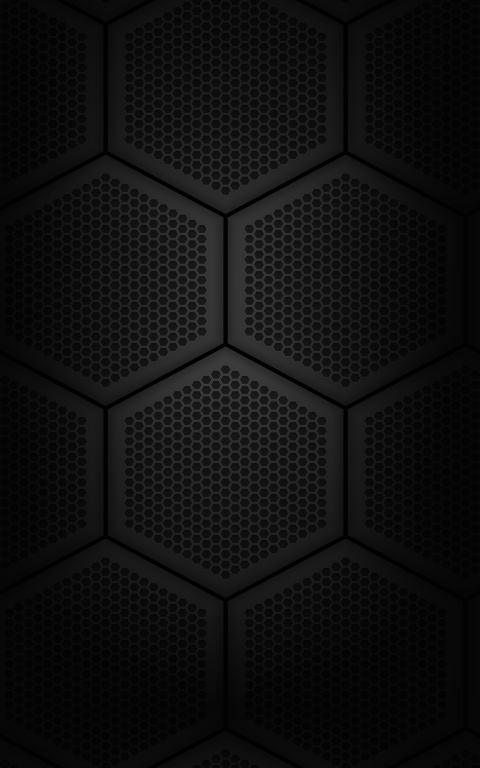
Reproduce this pattern procedurally as a WebGL 2 fragment shader.

```glsl
#version 300 es
precision highp float;
// Dark hexagonal plates split by black grooves, each perforated by a
// honeycomb of small holes, under one soft pool of light. Plates and holes
// come from nearest-centre lookups; the light is periodic, so it all tiles.

#define COLS 2.0            // plates across (whole number)
#define ROWS 4.0            // plate rows (even number)
#define ORIGIN vec2(0.47, 0.385)
#define LIGHT_POS vec2(0.475, 0.575)
#define GROOVE 0.0088       // half width, in plate widths
#define HOLE_PITCH 0.0463   // hole spacing, in plate widths
#define HOLE_RINGS 10.0     // rings of holes around the central one
#define HOLE_SIZE 0.39      // hole apothem, in hole spacings
#define AMBIENT 0.028
#define LIGHT 0.172

out vec4 fragColor;
uniform vec2 u_resolution;

const float TAU = 6.2831853;
const float ROOT3 = 1.7320508;

// Offset from the nearest centre of a unit pointy-top hexagon lattice.
vec2 hexLocal(vec2 p) {
    vec2 period = vec2(1.0, ROOT3);
    vec2 a = mod(p + 0.5 * period, period) - 0.5 * period;
    vec2 b = mod(p, period) - 0.5 * period;
    return dot(a, a) < dot(b, b) ? a : b;
}

// Apothem of the pointy-top hexagon passing through p.
float hexRadius(vec2 p) {
    p = abs(p);
    return max(p.x, dot(p, vec2(0.5, 0.5 * ROOT3)));
}

// Antialiased coverage of the region where d is negative.
float cover(float d, float px) {
    return 1.0 - smoothstep(-0.6 * px, 0.6 * px, d);
}

// Pool of light that wraps across both pairs of edges.
float lightPool(vec2 uv) {
    vec2 wave = 0.5 + 0.5 * cos(TAU * (uv - LIGHT_POS));
    return pow(wave.x, 0.9) * pow(wave.y, 0.6);
}

void main() {
    vec2 uv = gl_FragCoord.xy / u_resolution;
    float px = COLS / u_resolution.x;

    // Large plates
    vec2 p = (uv - ORIGIN) * vec2(COLS, ROWS * 0.5 * ROOT3);
    vec2 plate = hexLocal(p);
    float radius = hexRadius(plate);
    float edge = 0.5 - radius;

    // Plate shading: lit from above, brighter rim, soft shade by the groove
    float shade = AMBIENT + LIGHT * lightPool(uv);
    shade *= 1.0 + 0.18 * plate.y;
    shade *= mix(0.95, 1.08, smoothstep(0.15, 0.43, radius));
    shade *= mix(0.72, 1.0, smoothstep(0.0, 0.06, edge));

    // Small flat-top holes, kept within a hexagonal patch
    vec2 q = plate / HOLE_PITCH;
    vec2 hole = hexLocal(q.yx).yx;
    float patchSize = HOLE_RINGS * 0.5 * ROOT3 + 0.3;
    float inPatch = step(hexRadius(q - hole), patchSize);
    float holeDist = hexRadius(hole.yx) - HOLE_SIZE;
    float holeMask = inPatch * cover(holeDist, px / HOLE_PITCH);

    // Hole floor, shadowed under its upper lip
    float depth = 0.46 - 0.10 * smoothstep(0.0, HOLE_SIZE, hole.y);
    float lip = smoothstep(0.14, 0.0, abs(holeDist)) * step(hole.y, 0.0);
    shade *= 1.0 + 0.14 * inPatch * lip;
    shade *= mix(1.0, depth, holeMask);

    // Black grooves between plates
    shade = mix(shade, 0.002, cover(edge - GROOVE, px));

    fragColor = vec4(vec3(shade), 1.0);
}
```
